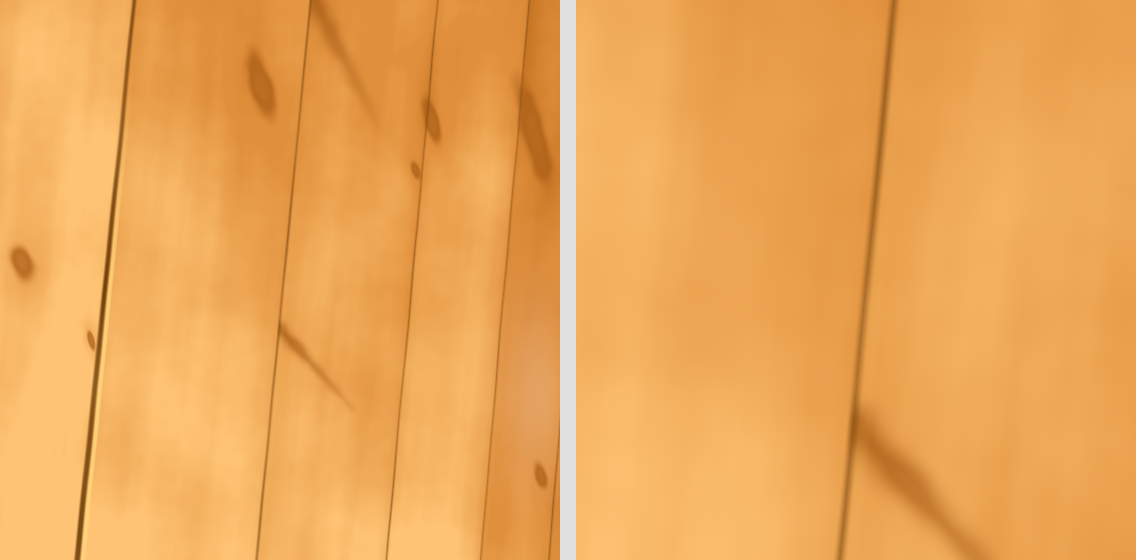
Left, the full canvas; right, a detail of the centre.
A Shadertoy shader for this texture:

```glsl
// Five leaning pine boards that narrow toward the right, split by dark grooves.
// Seams follow a geometric series; grain is gradient noise stretched along the
// boards and bent around soft elliptical knots and slanted resin streaks.

#define FIRST_SEAM 0.138   // foot of the leftmost seam
#define FIRST_WIDTH 0.32   // width of the board right of it
#define NARROWING 0.725    // width ratio of neighbouring boards
#define LEAN 0.102         // sideways drift of a seam over the full height
#define GRAIN 0.36         // contrast of the grain
#define UMBER vec3(0.78, 0.46, 0.14)
#define DEEP vec3(0.88, 0.565, 0.235)
#define PALE vec3(0.985, 0.745, 0.43)
#define KNOT vec3(0.67, 0.37, 0.09)
#define GROOVE vec3(0.46, 0.27, 0.06)
#define LIP vec3(1.0, 0.84, 0.49)
#define SHEEN vec3(0.89, 0.64, 0.41)

// Knots: centre, radii
const vec4 KNOTS[7] = vec4[7](
    vec4(0.040, 0.529, 0.022, 0.034), vec4(0.466, 0.848, 0.023, 0.062),
    vec4(0.771, 0.785, 0.014, 0.044), vec4(0.742, 0.696, 0.009, 0.018),
    vec4(0.954, 0.760, 0.023, 0.102), vec4(0.966, 0.151, 0.012, 0.025),
    vec4(0.163, 0.392, 0.006, 0.018));

// Resin streaks: start, end
const vec4 STREAKS[2] = vec4[2](
    vec4(0.557, 1.01, 0.675, 0.775), vec4(0.499, 0.413, 0.630, 0.270));

vec2 gradientAt(vec2 cell) {
    float h = fract(sin(dot(cell, vec2(127.1, 311.7))) * 43758.5);
    return vec2(cos(6.2832 * h), sin(6.2832 * h));
}

// Gradient noise, about -0.7 to 0.7
float noise(vec2 p) {
    vec2 i = floor(p), f = p - i;
    vec2 s = f * f * f * (f * (f * 6.0 - 15.0) + 10.0);
    vec2 e = vec2(1.0, 0.0);
    float low = mix(dot(gradientAt(i), f), dot(gradientAt(i + e), f - e), s.x);
    float high = mix(dot(gradientAt(i + e.yx), f - e.yx),
                     dot(gradientAt(i + 1.0), f - 1.0), s.x);
    return mix(low, high, s.y);
}

float seamX(float i, float y) {
    float foot = FIRST_SEAM + FIRST_WIDTH * (1.0 - pow(NARROWING, i)) / (1.0 - NARROWING);
    return foot + (LEAN - 0.005 * i) * y;
}

void mainImage(out vec4 fragColor, in vec2 fragCoord) {
    vec2 p = fragCoord / iResolution.xy;
    float soft = max(0.003, 1.0 / iResolution.y);

    // Board index and grooves, each with a soft shadow and a lit lip
    float board = 0.0, groove = 0.0, lip = 0.0, shadow = 0.0;
    for (int k = 0; k < 5; k++) {
        float i = float(k);
        float d = p.x - seamX(i, p.y) - 0.002 * noise(vec2(i * 9.0, p.y * 6.0));
        float first = exp2(-2.2 * i);
        float w = 0.0008 + 0.0036 * first * (1.15 - 0.5 * p.y);
        float wear = 0.85 + 0.4 * noise(vec2(i * 5.0 + 0.5, p.y * 5.0));
        board += smoothstep(-soft, soft, d);
        groove = max(groove, smoothstep(w + soft, w - soft, abs(d)) * wear * (0.75 + 0.25 * first));
        shadow += exp(-abs(d) / 0.012) * 0.3;
        float lipAmount = (0.05 + 0.8 * first * first) * smoothstep(0.95, 0.4, p.y);
        lip = max(lip, lipAmount * smoothstep(0.006, 0.001, abs(d - w - 0.005)));
    }

    // Knots with a darker rim and stained surround; they bend the grain
    float knot = 0.0, halo = 0.0, bend = 0.0;
    for (int k = 0; k < 7; k++) {
        vec2 q = p - KNOTS[k].xy;
        q.x += 0.25 * q.y;
        float r = length(q / KNOTS[k].zw) + 0.25 * noise(p * 28.0);
        float rim = exp(-pow((r - 0.75) / 0.25, 2.0));
        knot = max(knot, smoothstep(1.35, 0.4, r) * (0.68 + 0.28 * rim));
        halo += exp(-0.16 * r * r);
        bend += q.x * exp(-0.25 * r * r);
    }

    // Resin streaks fade and taper, starting at the seam on their left
    float streak = 0.0;
    for (int k = 0; k < 2; k++) {
        vec2 a = STREAKS[k].xy, ab = STREAKS[k].zw - a;
        float h = clamp(dot(p - a, ab) / dot(ab, ab), 0.0, 1.0);
        float w = mix(0.015, 0.007, h) * (k == 0 ? 1.3 : 0.8);
        float d = length(p - a - ab * h) + 0.006 * noise(p * 30.0);
        streak = max(streak, exp(-d * d / (w * w)) * mix(0.85, 0.15, h));
    }
    streak *= smoothstep(-0.004, 0.002, p.x - seamX(1.0, p.y));

    // Grain: broad bands, soft fibres and wide mottling
    float cell = floor(board + 0.5);
    float u = p.x - LEAN * p.y - 0.6 * bend + 0.004 * noise(p * 5.0);
    vec2 g = vec2(u, p.y) + cell * vec2(3.7, 5.3);
    float bands = noise(g * vec2(14.0, 1.3));
    float fibres = noise(g * vec2(48.0, 2.0)) + 0.3 * noise(g * vec2(110.0, 6.0));
    float mottle = noise(p * 3.7 + 2.0) + 0.6 * noise(p * 8.0) + 0.2 * noise(p * 34.0);

    // Milled ridges beside the first groove
    float edge = p.x - seamX(0.0, p.y);
    float ridges = sin(edge * 330.0) * exp(-pow((edge + 0.045) / 0.025, 2.0));
    ridges *= smoothstep(0.6, 0.25, p.y);

    // Wood tone: boards deepen to the right and toward the top; one is paler
    float paler = exp(-2.5 * (board - 3.0) * (board - 3.0));
    float tone = 1.0 - 0.27 * board + 0.42 * paler;
    tone -= 0.95 * (p.y - 0.42) * mix(0.55, 1.0, min(board, 1.0));
    tone += GRAIN * (1.2 * bands + 0.3 * fibres + 1.2 * mottle) + 0.1 * ridges;
    tone -= 0.4 * halo + shadow;
    vec3 color = mix(DEEP, PALE, clamp(tone, 0.0, 1.12));
    color = mix(color, UMBER, smoothstep(0.0, 1.0, -tone));

    vec2 glow = (p - vec2(0.955, 0.30)) / vec2(0.06, 0.17);
    color = mix(color, SHEEN, 0.75 * exp(-dot(glow, glow)));
    color = mix(color, KNOT, max(knot, streak));
    color = mix(color, LIP, lip);
    color = mix(color, GROOVE, groove);
    fragColor = vec4(color, 1.0);
}
```
